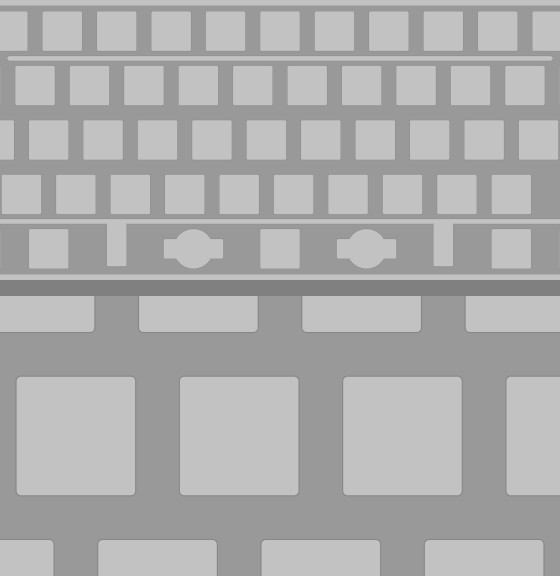
Top: the whole. Bottom: its middle third, enlarged.
A WebGL 1 fragment shader for this pattern:

```glsl
precision highp float;
// A flat key plate: four staggered rows of rounded square keys, a bottom row
// of keys, posts and winged discs, and thin horizontal rails. Every part is a
// distance function in units of the key pitch, with the origin at mid canvas.

#define ROWS_HIGH 5.144
#define KEY_HALF 0.363
#define CORNER 0.027
#define RAIL_HALF 0.043
#define RIM_WIDTH 0.007
#define LIGHT vec3(0.76)
#define PLATE vec3(0.60)
#define RIM vec3(0.53)

uniform vec2 u_resolution;

float roundedBox(vec2 p, vec2 halfSize, float radius) {
  vec2 q = abs(p) - halfSize + radius;
  return length(max(q, 0.0)) + min(max(q.x, q.y), 0.0) - radius;
}

float key(vec2 p) {
  return roundedBox(p, vec2(KEY_HALF), CORNER);
}

// Sideways stagger of each regular row, as a fraction of the pitch
float rowShift(float row) {
  if (row > 1.5) return 0.0;
  if (row > 0.5) return 0.5;
  if (row > -0.5) return 0.75;
  return 0.25;
}

float keyRows(vec2 p) {
  float row = clamp(floor(p.y + 0.5), -1.0, 2.0);
  // The lowest staggered row ends one key short on the right
  if (row < -0.5 && p.x > 4.75) return 1.0;
  float x = fract(p.x - rowShift(row) + 0.5) - 0.5;
  return key(vec2(x, p.y - row));
}

// Mirrored about the vertical centre line
float bottomRow(vec2 p) {
  vec2 q = vec2(abs(p.x), p.y + 2.0);
  float d = min(key(q), min(key(q - vec2(4.25, 0.0)), key(q - vec2(5.5, 0.0))));
  float post = roundedBox(q - vec2(3.0, 0.09), vec2(0.18, 0.41), CORNER);
  vec2 k = q - vec2(1.59, 0.0);
  float disc = length(k) - KEY_HALF;
  float wings = roundedBox(k, vec2(0.547, 0.18), CORNER);
  return min(min(d, post), min(disc, wings));
}

float rails(vec2 p) {
  float border = 2.468 - abs(p.y);
  float lower = abs(p.y + 1.496) - RAIL_HALF;
  float upper = roundedBox(p - vec2(0.0, 1.498), vec2(5.01, RAIL_HALF), RAIL_HALF);
  return min(border, min(lower, upper));
}

float coverage(float d, float pixel) {
  return clamp(0.5 - d / pixel, 0.0, 1.0);
}

void main() {
  float pixel = ROWS_HIGH / u_resolution.y;
  vec2 p = (gl_FragCoord.xy - 0.5 * u_resolution) * pixel;

  float d = min(rails(p), min(keyRows(p), bottomRow(p)));

  // Plate, then a hairline rim, then the light shapes
  vec3 color = mix(PLATE, RIM, coverage(d - RIM_WIDTH, pixel));
  color = mix(color, LIGHT, coverage(d, pixel));
  gl_FragColor = vec4(color, 1.0);
}
```
